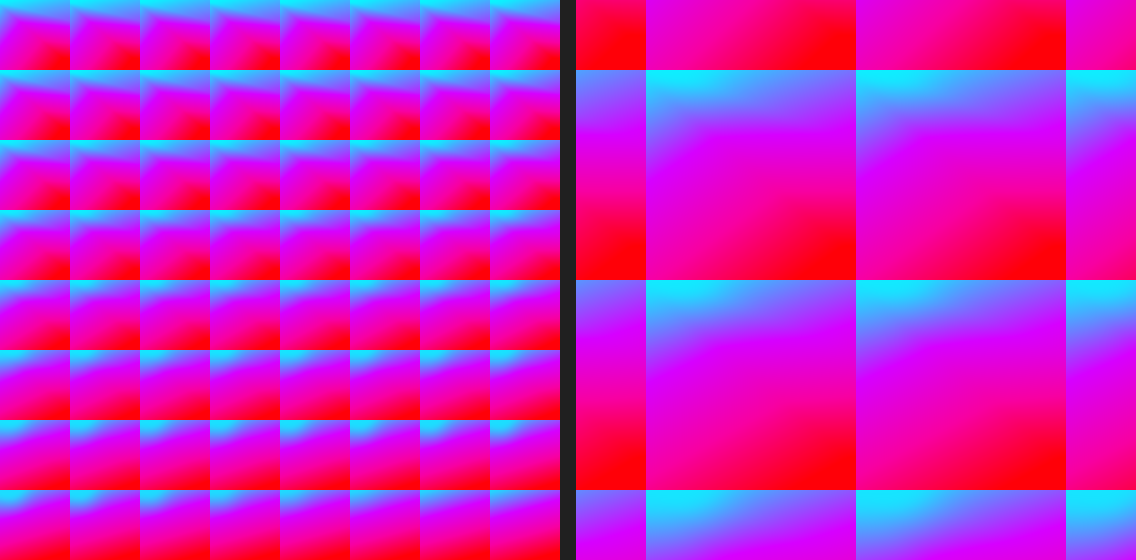
Left, the full canvas; right, a detail of the centre.
Give the GLSL for this pattern, as a Shadertoy shader.

```glsl
const float TILES = 8.0;                     // repeats across and down
const vec3 CYAN    = vec3(0.00, 1.00, 1.00);
const vec3 VIOLET  = vec3(0.84, 0.00, 1.00);
const vec3 MAGENTA = vec3(0.97, 0.00, 0.63);
const vec3 RED     = vec3(1.00, 0.00, 0.03);
const vec3 STOPS = vec3(0.37, 0.68, 0.98);   // heights of violet, magenta, red
const vec2 SPOT_CENTER = vec2(0.19, 0.10);   // cyan spot, measured from top left
const float SPOT_RADIUS = 0.23;
const float SPOT_DEPTH = 0.10;
const float FLOOR_RISE = 0.055;              // lowest height in the last tile
const float FLOOR_SOFT = 0.04;
const float CREASE_SHARP = 0.008;            // fold softness, first tile
const float CREASE_SOFT = 0.05;              // fold softness, last tile
const int SAMPLES = 2;                       // antialiasing grid per pixel

float smoothMin(float a, float b, float k) {
    float h = max(k - abs(a - b), 0.0) / k;
    return min(a, b) - 0.25 * h * h * k;
}

float smoothMax(float a, float b, float k) {
    return -smoothMin(-a, -b, k);
}

float plane(vec2 p, vec2 slope, float offset) {
    return dot(p, slope) + offset;
}

// Three planes meeting in creases; the upper fold slides away with age
float foldedHeight(vec2 p, float age) {
    float softness = mix(CREASE_SHARP, CREASE_SOFT, age);
    float top   = plane(p, vec2(0.10 + 0.25 * age, 0.50), -0.08 * age);
    float left  = plane(p, vec2(0.60, 0.50), 0.03);
    float right = plane(p, vec2(-0.12, 1.35), -0.03 + 0.12 * age * age);
    return smoothMax(top, smoothMin(left, right, softness), softness);
}

// Diagonal slope with a round dip that fades in the last tiles
float smoothHeight(vec2 p, float age) {
    vec2 d = (p - SPOT_CENTER) / SPOT_RADIUS;
    float dip = SPOT_DEPTH * (1.0 - smoothstep(0.89, 1.0, age));
    return plane(p, vec2(0.23, 0.82), 0.03) - dip * exp(-dot(d, d));
}

float tileHeight(vec2 p, float age) {
    float blend = smoothstep(0.0, 1.0, age);
    float h = mix(foldedHeight(p, age), smoothHeight(p, age), blend);
    return smoothMax(h, FLOOR_RISE * age, FLOOR_SOFT);
}

vec3 heightColor(float h) {
    vec3 color = mix(CYAN, VIOLET, clamp(h / STOPS.x, 0.0, 1.0));
    color = mix(color, MAGENTA, clamp((h - STOPS.x) / (STOPS.y - STOPS.x), 0.0, 1.0));
    return mix(color, RED, clamp((h - STOPS.y) / (STOPS.z - STOPS.y), 0.0, 1.0));
}

// uv runs from the top left; age counts tiles in reading order
vec3 tileColor(vec2 uv) {
    vec2 grid = clamp(uv, 0.0, 0.99999) * TILES;
    vec2 cell = floor(grid);
    float age = (cell.y * TILES + cell.x) / (TILES * TILES - 1.0);
    return heightColor(tileHeight(fract(grid), age));
}

void mainImage(out vec4 fragColor, in vec2 fragCoord) {
    // Average a small grid of samples to smooth the tile borders
    vec3 sum = vec3(0.0);
    for (int j = 0; j < SAMPLES; j++) {
        for (int i = 0; i < SAMPLES; i++) {
            vec2 offset = (vec2(i, j) + 0.5) / float(SAMPLES) - 0.5;
            vec2 uv = (fragCoord + offset) / iResolution.xy;
            sum += tileColor(vec2(uv.x, 1.0 - uv.y));
        }
    }
    fragColor = vec4(sum / float(SAMPLES * SAMPLES), 1.0);
}
```
